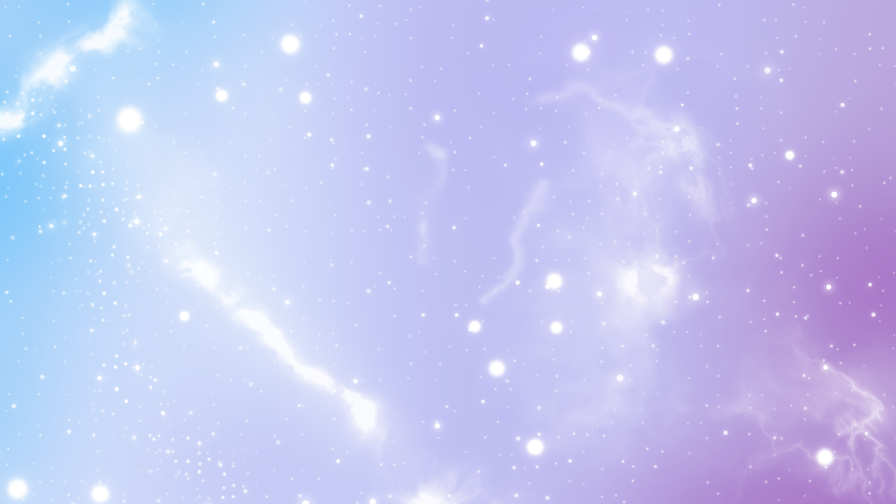
Give the GLSL for this background, as a Shadertoy shader.

```glsl
const vec3 WHITE = vec3(1.0);
const vec3 PALE = vec3(0.82, 0.87, 0.98);
const vec3 PERIWINKLE = vec3(0.75, 0.75, 0.95);
const vec3 LILAC = vec3(0.73, 0.66, 0.87);
const vec3 SKY = vec3(0.48, 0.78, 0.98);
const vec3 PURPLE = vec3(0.65, 0.44, 0.77);

// Main glows: centre and core radius, in canvas heights
const vec3 GLOWS[16] = vec3[16](
    vec3(0.576, 0.912, 0.019), vec3(0.257, 0.762, 0.026),
    vec3(1.153, 0.896, 0.018), vec3(1.317, 0.891, 0.018),
    vec3(1.100, 0.442, 0.016), vec3(0.986, 0.269, 0.016),
    vec3(1.063, 0.113, 0.016), vec3(1.637, 0.093, 0.017),
    vec3(0.942, 0.352, 0.012), vec3(1.104, 0.350, 0.012),
    vec3(0.035, 0.030, 0.020), vec3(0.199, 0.020, 0.018),
    vec3(0.606, 0.806, 0.012), vec3(0.440, 0.810, 0.012),
    vec3(0.366, 0.373, 0.010), vec3(1.567, 0.692, 0.009));

vec3 hash3(vec2 p) {
    vec3 q = fract(p.xyx * vec3(0.1031, 0.1030, 0.0973));
    q += dot(q, q.yxz + 33.33);
    return fract((q.xxy + q.yzz) * q.zyx);
}

float noise(vec2 p) {
    vec2 i = floor(p), f = fract(p);
    f = f * f * (3.0 - 2.0 * f);
    return mix(mix(hash3(i).x, hash3(i + vec2(1, 0)).x, f.x),
               mix(hash3(i + vec2(0, 1)).x, hash3(i + vec2(1, 1)).x, f.x), f.y);
}

float fbm(vec2 p) {
    float sum = 0.0, amp = 0.5;
    for (int i = 0; i < 5; i++) {
        sum += amp * noise(p);
        p = mat2(1.6, 1.2, -1.2, 1.6) * p + 7.3;
        amp *= 0.5;
    }
    return sum;
}

float blob(vec2 p, vec2 centre, vec2 radius) {
    vec2 d = (p - centre) / radius;
    return exp(-dot(d, d));
}

float streak(vec2 p, vec2 a, vec2 b, float width) {
    vec2 ab = b - a;
    float t = clamp(dot(p - a, ab) / dot(ab, ab), 0.0, 1.0);
    float d = length(p - a - ab * t) / width;
    return exp(-d * d);
}

float glow(float d, float radius) {
    float q = d / radius;
    return 0.95 * exp(-q * q * q * q) + 0.3 * exp(-0.45 * q * q);
}

// One jittered star per chosen grid cell; spikes adds crossed rays
float starLayer(vec2 p, float cells, float density, float radius, float halo, float spikes, float px) {
    vec2 id = floor(p * cells);
    vec3 h = hash3(id + cells * 3.7);
    vec2 d = p - (id + 0.25 + 0.5 * h.xy) / cells;
    float r = radius * mix(0.6, 1.2, h.x);
    float len = length(d);
    float core = 1.0 - smoothstep(-px, px, len - r);
    vec2 a = abs(d) / r;
    float rays = exp(-3.0 * a.x - 0.45 * a.y) + exp(-3.0 * a.y - 0.45 * a.x);
    float light = core + halo * exp(-0.16 * len * len / (r * r)) + spikes * rays;
    float inside = 1.0 - smoothstep(0.17, 0.25, len * cells);
    return light * inside * step(h.z, density) * mix(0.5, 1.0, h.y);
}

vec3 backdrop(vec2 p) {
    vec3 c = mix(PALE, PERIWINKLE, smoothstep(0.45, 0.95, p.x));
    c = mix(c, LILAC, smoothstep(1.15, 1.75, p.x - 0.1 * p.y));
    c = mix(c, SKY, 0.95 * blob(p, vec2(-0.04, 0.65), vec2(0.24, 0.30)));
    c = mix(c, SKY, 0.75 * blob(p, vec2(0.22, 1.08), vec2(0.32, 0.22)));
    c = mix(c, SKY, 0.45 * blob(p, vec2(-0.05, 0.2), vec2(0.18, 0.25)));
    c = mix(c, vec3(0.73, 0.71, 0.95), 0.7 * blob(p, vec2(1.12, 0.9), vec2(0.36, 0.3)));
    c = mix(c, PERIWINKLE, 0.6 * blob(p, vec2(0.52, 0.04), vec2(0.24, 0.2)));
    c = mix(c, PURPLE, 0.85 * blob(p, vec2(1.8, 0.42), vec2(0.30, 0.25)));
    return mix(c, PURPLE, 0.85 * blob(p, vec2(1.62, -0.04), vec2(0.38, 0.18)));
}

// Broad haze, dusty bands and fine filaments
float nebula(vec2 p) {
    vec2 q = p + 0.14 * (vec2(fbm(p * 6.0), fbm(p * 6.0 + 19.0)) - 0.48);
    float cloud = smoothstep(0.25, 0.75, fbm(q * 5.0));
    float grain = smoothstep(0.3, 0.7, fbm(q * 22.0));
    float vein = pow(1.0 - abs(2.0 * fbm(q * 9.0) - 0.96), 10.0);
    float haze = 0.5 * blob(q, vec2(1.27, 0.5), vec2(0.24, 0.3))
               + 0.45 * streak(q, vec2(1.1, 0.2), vec2(1.72, 0.2), 0.09)
               + 0.35 * blob(q, vec2(0.32, 0.73), vec2(0.18, 0.16));
    float dust = streak(q, vec2(-0.02, 0.77), vec2(0.26, 0.95), 0.045)
               + 0.9 * streak(q, vec2(0.37, 0.52), vec2(0.69, 0.18), 0.026)
               + 0.4 * streak(q, vec2(0.67, 0.19), vec2(0.85, 0.03), 0.03)
               + 0.8 * blob(q, vec2(0.89, 0.02), vec2(0.11, 0.05))
               + blob(q, vec2(1.27, 0.456), vec2(0.06, 0.05))
               + 0.5 * streak(q, vec2(1.31, 0.74), vec2(1.39, 0.63), 0.04)
               + 0.4 * streak(q, vec2(0.84, 0.72), vec2(0.81, 0.49), 0.02);
    float thread = streak(q, vec2(1.08, 0.62), vec2(0.98, 0.41), 0.012)
                 + 0.7 * streak(q, vec2(1.08, 0.82), vec2(1.3, 0.76), 0.014);
    float veins = vein * (blob(q, vec2(1.66, 0.14), vec2(0.15, 0.14)) + 0.4 * blob(q, vec2(1.33, 0.65), vec2(0.16, 0.2)));
    float soft = 0.25 * streak(p, vec2(0.34, 0.56), vec2(0.72, 0.16), 0.08);
    return haze * cloud + dust * (0.25 + 0.75 * grain) + 0.3 * thread + 0.5 * veins + soft;
}

void mainImage(out vec4 fragColor, in vec2 fragCoord) {
    float px = 1.0 / iResolution.y;
    vec2 p = fragCoord * px;
    vec3 color = mix(backdrop(p), WHITE, clamp(nebula(p), 0.0, 0.9));

    // Star field, then the denser trails on the left
    float light = 0.7 * starLayer(p, 34.0, 0.35, 0.0018, 0.1, 0.0, px);
    light += 0.8 * starLayer(p + 0.31, 17.0, 0.25, 0.0035, 0.15, 0.0, px);
    light += starLayer(p + 0.57, 6.5, 0.28, 0.006, 0.5, 0.0, px);
    float trail = streak(p, vec2(0.19, 0.5), vec2(0.25, 0.22), 0.045)
                + streak(p, vec2(0.25, 0.22), vec2(0.46, 0.02), 0.05)
                + streak(p, vec2(0.02, 0.78), vec2(0.29, 0.53), 0.07);
    light += trail * starLayer(p, 42.0, 0.55, 0.0025, 0.3, 0.0, px);
    light += trail * starLayer(p + 0.13, 14.0, 0.65, 0.004, 0.4, 0.6, px);

    for (int i = 0; i < 16; i++) {
        light += glow(length(p - GLOWS[i].xy), GLOWS[i].z);
    }
    fragColor = vec4(mix(color, WHITE, clamp(light, 0.0, 1.0)), 1.0);
}
```
